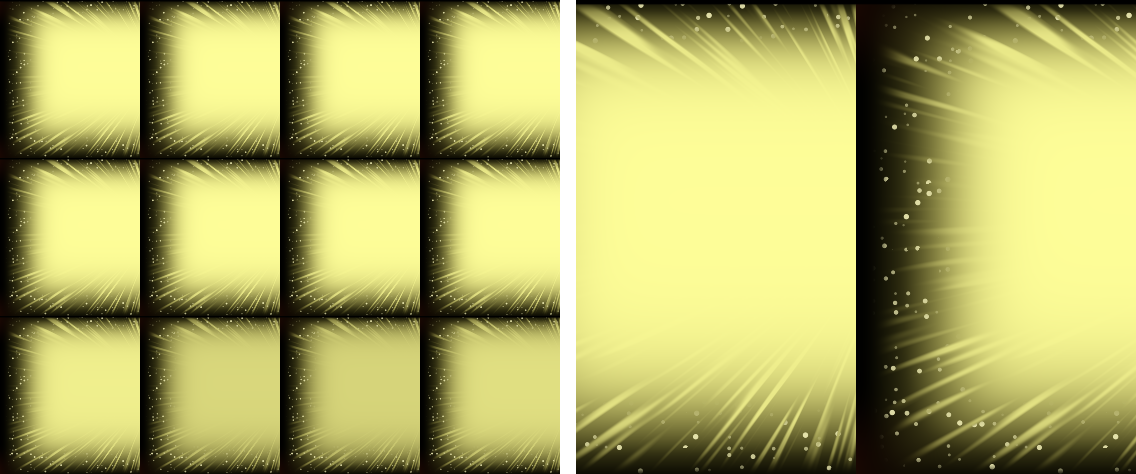
Left: the whole. Right: its middle third, enlarged.
A Shadertoy shader for this background:

```glsl
// Grid of glowing yellow panels with dark edges, radiating light streaks and sparkles.

const vec2  GRID = vec2(4.0, 3.0);             // repeats across and down
const float ASPECT = 1.13;                     // panel height over width
const vec4  BOTTOM_PEAK = vec4(0.94, 0.85, 0.84, 0.88); // dimmed lowest row
const float TOP_PEAK = 0.995;

const float LEFT_WIDTH = 0.205;                // reach of the dark edges
const float BOTTOM_WIDTH = 0.12;
const float TOP_WIDTH = 0.075;
const float BASE_LIGHT = 0.05;
const float LINE_WIDTH = 0.009;                // thin black line on top

const vec2  RAY_CENTER = vec2(1.12, 0.55);
const float RAY_DENSITY = 42.0;
const float RAY_STRENGTH = 0.36;

const vec2  SPARK_CELLS = vec2(38.0, 43.0);
const float SPARK_CHANCE = 0.26;
const float SPARK_RADIUS = 0.0065;
const vec3  SPARK_COLOR = vec3(0.95, 0.94, 0.72);
const vec3  RUST_COLOR = vec3(0.10, 0.03, 0.01);

vec2 hash2(vec2 p) {
    vec3 q = fract(p.xyx * vec3(0.1031, 0.1030, 0.0973));
    q += dot(q, q.yzx + 33.33);
    return fract((q.xx + q.yz) * q.zy);
}

float cornerSlope(vec2 cell, vec2 offset) {
    return dot(hash2(cell + offset) * 2.0 - 1.0, -offset);
}

// Gradient noise, roughly -0.7 to 0.7
float gradientNoise(vec2 p) {
    vec2 i = floor(p), f = fract(p);
    vec2 w = f * f * f * (f * (f * 6.0 - 15.0) + 10.0);
    vec4 d;
    for (int k = 0; k < 4; k++) {
        vec2 o = vec2(k & 1, k >> 1);
        d[k] = cornerSlope(i, o) + dot(hash2(i + o) * 2.0 - 1.0, f);
    }
    return mix(mix(d.x, d.y, w.x), mix(d.z, d.w, w.x), w.y);
}

// Rise from dark to bright with distance from an edge
float edgeRamp(float distance, float width, float power) {
    return 1.0 - exp(-pow(max(distance, 0.0) / width, power));
}

float panelLight(vec2 p) {
    float glow = edgeRamp(p.x, LEFT_WIDTH, 2.2)
               * edgeRamp(p.y, BOTTOM_WIDTH, 1.3)
               * edgeRamp(1.0 - p.y, TOP_WIDTH, 1.2);
    float base = BASE_LIGHT * smoothstep(0.0, 0.15, p.x);
    return mix(base, 1.0, glow);
}

// Thin streaks that fan out from the right
float rayStreaks(vec2 p) {
    vec2 d = (RAY_CENTER - p) * vec2(1.0, ASPECT);
    float angle = atan(d.y, d.x), radius = length(d);
    float fine = gradientNoise(vec2(angle * RAY_DENSITY + 200.0, radius * 3.0));
    float broad = gradientNoise(vec2(angle * RAY_DENSITY * 0.35 + 90.0, radius * 2.0));
    float slant = mix(0.35, 1.0, smoothstep(0.1, 0.45, abs(angle)));
    return smoothstep(0.02, 0.45, fine + 0.5 * broad) * slant;
}

// Round dots at random places, gathered in clumps
float sparkles(vec2 p, float pixel) {
    vec2 cell = floor(p * SPARK_CELLS);
    vec2 pick = hash2(cell + 17.0);
    vec2 center = (cell + 0.25 + 0.5 * hash2(cell + 71.0)) / SPARK_CELLS;
    float dist = length((p - center) * vec2(1.0, ASPECT));
    float radius = SPARK_RADIUS * mix(0.4, 1.0, pick.y);
    float dotMask = 1.0 - smoothstep(radius - 0.5 * pixel, radius + 0.5 * pixel, dist);
    float clump = 1.0 + 1.5 * gradientNoise(p * 9.0 + 40.0);
    return dotMask * step(pick.x, SPARK_CHANCE * clump) * mix(0.3, 0.9, pick.y);
}

vec3 glowColor(float light) {
    return vec3(light, light * mix(0.95, 1.0, light), 0.6 * pow(light, 1.3));
}

void mainImage(out vec4 fragColor, in vec2 fragCoord) {
    vec2 grid = fragCoord / iResolution.xy * GRID;
    vec2 panel = floor(grid), p = fract(grid);
    vec2 pixel = GRID / iResolution.xy;

    // Glow and streaks
    float light = panelLight(p);
    float rim = smoothstep(0.03, 0.3, light) * (1.0 - smoothstep(0.55, 1.0, light));
    light += RAY_STRENGTH * (rayStreaks(p) - 0.2) * rim;
    light = clamp(light, 0.0, 1.0);

    // Lowest row is duller in its bright part
    float peak = panel.y < 0.5 ? BOTTOM_PEAK[int(panel.x)] : TOP_PEAK;
    light *= mix(1.0, peak, smoothstep(0.3, 1.0, light));
    vec3 color = glowColor(light);

    // Rust tint in the left corners
    float corner = exp(-12.0 * p.x) * smoothstep(0.3, 0.5, abs(p.y - 0.5));
    color += RUST_COLOR * corner;

    // Sparkles in the dark rim
    float band = smoothstep(0.03, 0.12, light) * (1.0 - smoothstep(0.4, 0.75, light));
    color = mix(color, SPARK_COLOR, sparkles(p, pixel.x) * band);

    // Top line and smooth panel seam
    color *= smoothstep(LINE_WIDTH - pixel.y, LINE_WIDTH + pixel.y, 1.0 - p.y);
    color *= smoothstep(-0.5 * pixel.x, 0.5 * pixel.x, 1.0 - p.x);
    fragColor = vec4(color, 1.0);
}
```
